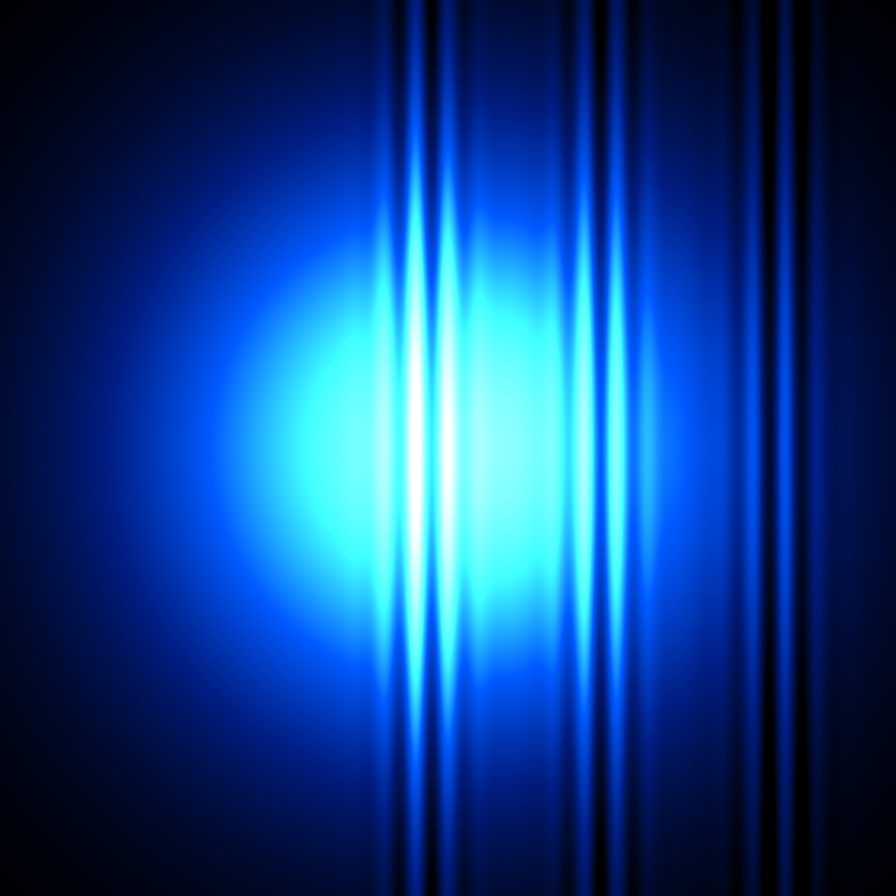
Write a Shadertoy shader that draws this background.

```glsl
// A round blue glow crossed by three packets of vertical light and dark bands.
// A Gaussian falloff and enveloped cosine ripples add up to one light level,
// which a black-blue-cyan-white ramp then turns into colour.

// Ramp from darkness through blue and cyan to white
vec3 glowRamp(float level) {
    vec3 navy = vec3(0.0, 0.11, 0.50);
    vec3 blue = vec3(0.0, 0.35, 1.0);
    vec3 cyan = vec3(0.25, 1.0, 1.0);
    vec3 color = navy * clamp(level / 0.25, 0.0, 1.0);
    color = mix(color, blue, clamp((level - 0.25) / 0.25, 0.0, 1.0));
    color = mix(color, cyan, clamp((level - 0.50) / 0.25, 0.0, 1.0));
    return mix(color, vec3(1.0), clamp((level - 0.75) / 0.40, 0.0, 1.0));
}

// Evenly spaced Gaussian packets over one shared cosine carrier;
// each packet to the right is weaker and leans less toward light
float bandPackets(float x) {
    float carrier = cos(6.2831853 * (x + 0.0365) / 0.03757);
    float sum = 0.0;
    for (int i = 0; i < 3; i++) {
        float n = float(i);
        float offset = (x + 0.026 - 0.197 * n) / 0.042;
        float strength = 0.27 - 0.03 * n;
        float lean = 0.16 - 0.08 * n;
        sum += strength * exp(-offset * offset) * (carrier + lean);
    }
    return sum;
}

void mainImage(out vec4 fragColor, in vec2 fragCoord) {
    vec2 p = fragCoord / iResolution.xy - 0.5;
    float radius = length(p);

    // Central glow with a faint wide halo
    float level = 0.92 * exp(-9.2 * radius * radius);
    level += 0.03 * max(1.0 - radius / 0.7, 0.0);

    // Bands soften toward the top and bottom
    level += bandPackets(p.x) * exp(-2.8 * p.y * p.y);

    fragColor = vec4(glowRamp(max(level, 0.0)), 1.0);
}
```
